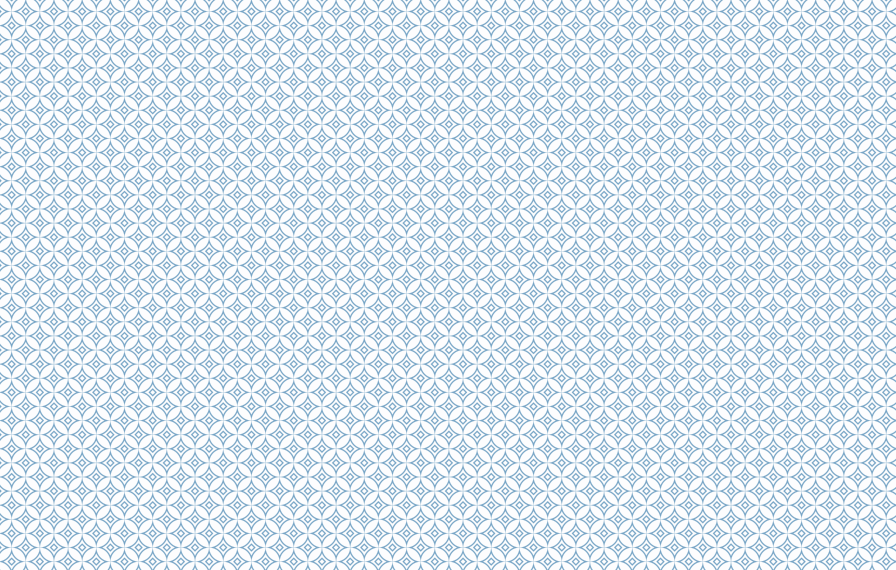
Give the GLSL for this pattern, as a Shadertoy shader.

```glsl
// Lattice of overlapping outlined circles: white petals meet in fours around concave
// diamonds, each holding a small hollow diamond. The plane is folded onto one quarter
// cell, shaped by two distance functions, and averaged over a grid of subsamples.

const float ROWS = 20.205;              // repeats down the canvas height
const vec2  PHASE = vec2(0.413, 0.908); // first cell centre from top left, in repeats
const float ARC_SHIFT = 0.036;          // line centre outside the circle, in radii
const float ARC_WIDTH = 0.09;           // circle line width
const float GEM_SIZE = 0.235;           // small diamond, centre to corner of its line
const float GEM_WIDTH = 0.09;           // small diamond line width
const float FOOTPRINT = 1.15;           // filter width in output samples
const vec3  PAPER = vec3(0.994, 0.994, 0.995);
const vec3  INK = vec3(0.465, 0.645, 0.775);
const int   SAMPLES = 5;                // subsamples per axis

// Fold onto the nearest cell centre of the staggered lattice
vec2 foldCell(vec2 p) {
    vec2 a = abs(mod(p + 1.0, 2.0) - 1.0);
    return a.x + a.y > 1.0 ? 1.0 - a : a;
}

// Signed distance to a band of the given width around a contour
float band(float d, float width) {
    return abs(d) - 0.5 * width;
}

// Signed distance to the inked lines, in circle radii
float inkDistance(vec2 p) {
    vec2 a = foldCell(p);
    float arc = length(1.0 - a) - 1.0 - ARC_SHIFT;
    float gem = (a.x + a.y - GEM_SIZE) * inversesqrt(2.0);
    return min(band(arc, ARC_WIDTH), band(gem, GEM_WIDTH));
}

void mainImage(out vec4 fragColor, in vec2 fragCoord) {
    float radiiPerPixel = 2.0 * ROWS / iResolution.y;
    float softness = radiiPerPixel * FOOTPRINT / float(SAMPLES);
    float ink = 0.0;

    // Average the coverage within the filter footprint
    for (int j = 0; j < SAMPLES; j++) {
        for (int i = 0; i < SAMPLES; i++) {
            vec2 offset = (vec2(i, j) + 0.5) / float(SAMPLES) - 0.5;
            vec2 pos = fragCoord + offset * FOOTPRINT;
            pos.y = iResolution.y - pos.y;
            float d = inkDistance(pos * radiiPerPixel - 2.0 * PHASE);
            ink += clamp(0.5 - d / softness, 0.0, 1.0);
        }
    }
    ink /= float(SAMPLES * SAMPLES);

    fragColor = vec4(mix(PAPER, INK, ink), 1.0);
}
```
